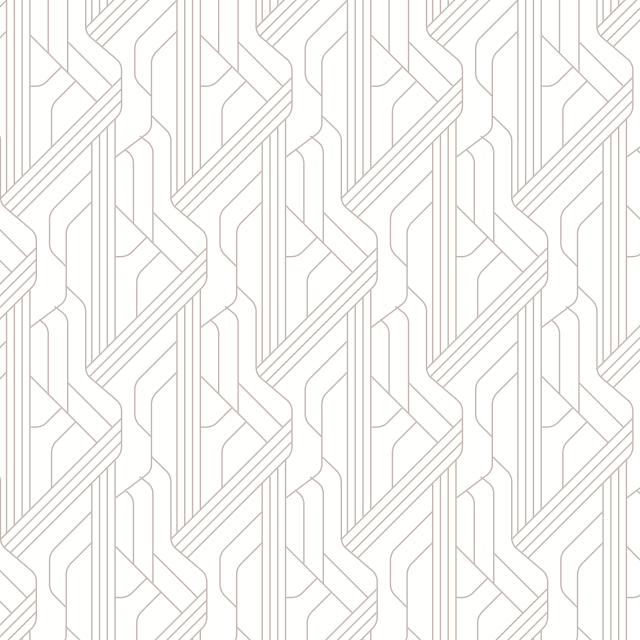
This pattern is drawn by a WebGL 2 fragment shader. Its source:

```glsl
#version 300 es
precision highp float;

uniform vec2 u_resolution;
out vec4 fragColor;

// Layout: motif coordinates run right and down, TILE units per repeat
const float TILES_ACROSS = 3.755;
const float TILE = 306.8;
const vec2 ORIGIN = vec2(384.0);

// Line work
const float LINE_WIDTH = 2.5;
const float CORNER_CUT = 12.0;
const float BUNDLE_X = 88.0;
const float BUNDLE_GAP = 14.0;
const float BAND_SUM = 357.0;   // x + y along the first diagonal of the band
const float BAND_GAP = 21.0;
const float KNOB_X = 295.0;

// Colours
const vec3 PAPER = vec3(1.0, 1.0, 0.995);
const vec3 INK = vec3(0.76, 0.71, 0.69);

float segment(vec2 p, vec2 a, vec2 b) {
    vec2 ab = b - a;
    return distance(p, a + ab * clamp(dot(p - a, ab) / dot(ab, ab), 0.0, 1.0));
}

// Two straight runs a-b and b-c joined by an arc at b
float bend(vec2 p, vec2 a, vec2 b, vec2 c) {
    vec2 u = normalize(a - b);
    vec2 v = normalize(c - b);
    vec2 startArc = b + u * CORNER_CUT;
    float d = min(segment(p, a, startArc), segment(p, b + v * CORNER_CUT, c));
    if (max(dot(p - b, u), dot(p - b, v)) < CORNER_CUT) {
        vec2 bisector = normalize(u + v);
        vec2 center = b + bisector * CORNER_CUT / dot(bisector, u);
        d = min(d, abs(distance(p, center) - distance(center, startArc)));
    }
    return d;
}

// Four uprights, running from one diagonal band to the next
float bundle(vec2 p) {
    float d = 1e5;
    float topSum = BAND_SUM + 3.0 * BAND_GAP - 1.5 * TILE;
    for (int i = 0; i < 4; i++) {
        float x = BUNDLE_X + BUNDLE_GAP * float(i);
        d = min(d, segment(p, vec2(x, topSum - x), vec2(x, BAND_SUM - x)));
    }
    return d;
}

// Four diagonals; the last one turns up into the knob
float band(vec2 p) {
    float d = 1e5;
    for (int i = 0; i < 3; i++) {
        float sum = BAND_SUM + BAND_GAP * float(i);
        float x = max(77.0, (sum - 223.5) / 1.85);
        d = min(d, segment(p, vec2(KNOB_X, sum - KNOB_X), vec2(x, sum - x)));
    }
    return min(d, bend(p, vec2(KNOB_X, 80.0), vec2(KNOB_X, 125.0), vec2(106.2, 313.8)));
}

// Stepped contours to the left of the bundle
float contours(vec2 p) {
    float d = bend(p, vec2(88.0, -21.0), vec2(42.0, 25.0), vec2(42.0, 90.0));
    d = min(d, bend(p, vec2(42.0, 90.0), vec2(42.0, 157.0), vec2(-23.4, 206.0)));
    d = min(d, bend(p, vec2(42.0, 131.0), vec2(77.0, 165.0), vec2(77.0, 230.0)));
    d = min(d, bend(p, vec2(77.0, 230.0), vec2(77.0, 289.0), vec2(109.0, 316.2)));
    d = min(d, bend(p, vec2(109.0, 316.2), vec2(141.6, 344.0), vec2(141.6, 390.0)));
    d = min(d, bend(p, vec2(88.0, -77.0), vec2(12.0, -1.0), vec2(12.0, 30.0)));
    return min(d, bend(p, vec2(12.0, 30.0), vec2(12.0, 66.0), vec2(42.0, 96.0)));
}

// Arches, descending diagonals and branches to the right of the bundle
float arches(vec2 p) {
    float d = bend(p, vec2(148.0, -115.0), vec2(163.0, -102.0), vec2(163.0, 18.5));
    d = min(d, bend(p, vec2(175.4, -138.5), vec2(198.0, -121.0), vec2(198.0, 53.5)));
    d = min(d, segment(p, vec2(130.0, -14.5), vec2(250.7, 106.2)));
    d = min(d, segment(p, vec2(198.0, -2.0), vec2(278.5, 78.5)));
    d = min(d, bend(p, vec2(130.0, 78.0), vec2(152.0, 78.0), vec2(187.2, 42.8)));
    return min(d, bend(p, vec2(212.7, 68.3), vec2(169.0, 112.0), vec2(169.0, 188.0)));
}

float motif(vec2 p) {
    return min(min(bundle(p), band(p)), min(contours(p), arches(p)));
}

void main() {
    float unitsPerCanvas = TILES_ACROSS * TILE;
    float pixel = unitsPerCanvas / u_resolution.y;
    vec2 uv = gl_FragCoord.xy / u_resolution.y;
    vec2 p = vec2(uv.x, 1.0 - uv.y) * unitsPerCanvas - ORIGIN;

    // Fold into one cell; each row is shifted by half a tile
    float row = floor(p.y / TILE);
    p -= row * vec2(0.5, 1.0) * TILE;
    p.x = mod(p.x, TILE);

    // Motifs overlap their neighbours' cells
    float d = 1e5;
    for (int j = -1; j <= 1; j++) {
        for (int i = -1; i <= 1; i++) {
            vec2 shift = vec2(float(i) + 0.5 * float(j), float(j)) * TILE;
            d = min(d, motif(p + shift));
        }
    }

    // Part of the pixel covered by the stroke
    float halfWidth = 0.5 * LINE_WIDTH;
    float overlap = min(d + 0.5 * pixel, halfWidth) - max(d - 0.5 * pixel, -halfWidth);
    fragColor = vec4(mix(PAPER, INK, clamp(overlap / pixel, 0.0, 1.0)), 1.0);
}
```
